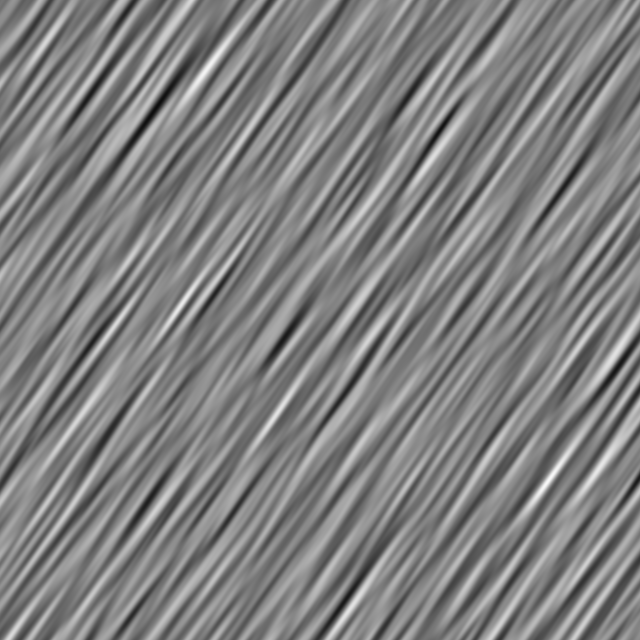
Give the GLSL for this texture, as a Shadertoy shader.

```glsl
const float STREAK_ANGLE = 0.96;   // radians from the horizontal
const float ANGLE_SPREAD = 0.065;
const float MEAN_GRAY = 0.505;
const float CONTRAST = 0.83;
const float GRAIN_LEAN = 0.15;     // share of the slope that runs along the grain
const int LAYERS = 8;

// Integer hash of a lattice cell, mapped to 0..1
float hash(ivec2 cell, int seed) {
    uvec2 q = uvec2(cell) * uvec2(1597u, 3812u) + uint(seed) * 7919u;
    uint h = (q.x ^ (q.y << 11)) * 747796u + 28911u;
    h = (h ^ (h >> 15)) * 668265u;
    h = (h ^ (h >> 13)) * 374761u;
    h ^= h >> 16;
    return float(h & 65535u) / 65535.0;
}

// Gradients point mostly across the grain, which keeps broad blotches out
float cornerSlope(ivec2 cell, vec2 offset, int seed) {
    float a = 6.2832 * hash(cell, seed);
    return dot(vec2(GRAIN_LEAN * cos(a), sin(a)), offset);
}

float gradientNoise(vec2 p, int seed) {
    ivec2 c = ivec2(floor(p));
    vec2 f = fract(p);
    vec2 s = f * f * f * (f * (f * 6.0 - 15.0) + 10.0);
    float low = mix(cornerSlope(c, f, seed),
                    cornerSlope(c + ivec2(1, 0), f - vec2(1, 0), seed), s.x);
    float high = mix(cornerSlope(c + ivec2(0, 1), f - vec2(0, 1), seed),
                     cornerSlope(c + ivec2(1, 1), f - vec2(1, 1), seed), s.x);
    return mix(low, high, s.y);
}

// Noise stretched along a direction; x runs along the grain, y across it
float streakLayer(vec2 uv, float angle, vec2 frequency, int seed) {
    vec2 along = vec2(cos(angle), sin(angle));
    vec2 across = vec2(-along.y, along.x);
    vec2 shift = vec2(hash(ivec2(3, 5), seed), hash(ivec2(8, 2), seed)) * 40.0;
    return gradientNoise(vec2(dot(uv, along), dot(uv, across)) * frequency + shift, seed);
}

// Sum of layers with slightly different directions and widths
float streaks(vec2 uv, float angle, float spread) {
    float sum = 0.0;
    for (int i = 0; i < LAYERS; i++) {
        float t = float(i) / float(LAYERS - 1);
        float turn = spread * (2.0 * fract(t * 2.5 + 0.1) - 1.0);
        vec2 frequency = vec2(mix(4.5, 7.0, t), mix(44.0, 76.0, t));
        sum += streakLayer(uv, angle + turn, frequency, i + 1);
    }
    return sum / sqrt(float(LAYERS));
}

void mainImage(out vec4 fragColor, in vec2 fragCoord) {
    vec2 uv = fragCoord / iResolution.y;
    float gray = MEAN_GRAY + CONTRAST * streaks(uv, STREAK_ANGLE, ANGLE_SPREAD);
    fragColor = vec4(vec3(clamp(gray, 0.0, 1.0)), 1.0);
}
```
